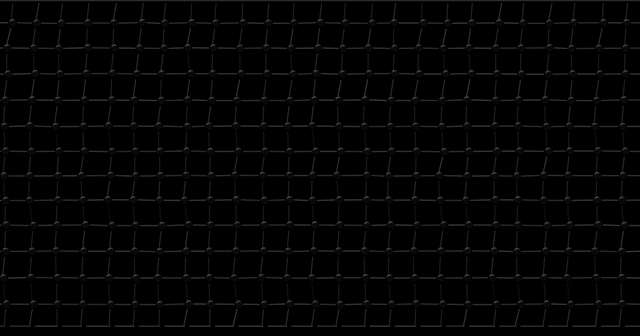
Reproduce this pattern procedurally as a Shadertoy shader.

```glsl
// A dark embossed net of 25 columns by 13 rows, with wavering cords and round knots.
// Knots sit on a jittered grid; trimmed segments join neighbours, and light from the
// upper left sets the brightness of each slanting cord and the rim of each knot.

float hash(vec2 p) {
    vec3 q = fract(p.xyx * vec3(0.1031, 0.1030, 0.0973));
    q += dot(q, q.yzx + 33.33);
    return fract((q.x + q.y) * q.z);
}

// Knot position in cells, with y pointing down
vec2 knotAt(float col, float row) {
    float drift = 0.25 * exp(-0.5 * max(row - 1.0, 0.0)) + 0.05 * cos(2.0944 * row);
    float jitter = 0.10 * (hash(vec2(col + 7.0, 91.0)) - 0.5)
                 + 0.13 * (hash(vec2(col + 7.0, row + 3.0)) - 0.5);
    float sag = 0.055 * smoothstep(0.0, 5.0, row) * sin((row - 3.2) * 0.84);
    float y = row * 0.992 - 0.09 + sag - 0.14 * step(12.5, row);
    return vec2(col + 0.24 + drift + jitter, y + 0.03 * (hash(vec2(row, col + 40.0)) - 0.5) * step(row, 12.5));
}

float segmentDistance(vec2 p, vec2 a, vec2 b) {
    vec2 ab = b - a;
    return length(p - a - ab * clamp(dot(p - a, ab) / dot(ab, ab), 0.0, 1.0));
}

float stroke(float dist, float halfWidth, float px) {
    return 1.0 - smoothstep(halfWidth - 0.6 * px, halfWidth + 0.6 * px, dist);
}

// Dark ball with a lit upper rim
float knotShade(vec2 q, float px) {
    float dist = length(q);
    float facing = max(dot(q / max(dist, 0.001), vec2(-0.3, -0.954)), 0.0);
    float rim = stroke(abs(dist - 0.115), 0.035, px) * facing * facing;
    return max(0.035 * stroke(dist, 0.14, px), 0.27 * rim);
}

void mainImage(out vec4 fragColor, in vec2 fragCoord) {
    float px = 13.1 / iResolution.y;
    vec2 p = vec2(fragCoord.x, iResolution.y - fragCoord.y) * px;
    vec2 cell = floor(p);

    // Top border
    float shade = 0.17 * stroke(abs(p.y - 0.02), 0.03, px);

    for (int j = 0; j <= 2; j++) {
        float row = cell.y + float(j);
        if (row < 1.0 || row > 13.0) continue;
        bool hem = row > 12.5;

        for (int i = -1; i <= 1; i++) {
            float col = cell.x + float(i);
            vec2 knot = knotAt(col, row);
            vec2 right = knotAt(col + 1.0, row);
            vec2 above = knotAt(col, row - 1.0);
            float wear = 0.85 + 0.3 * hash(vec2(col + 19.0, row + 57.0));

            // Horizontal cord
            vec2 start = knot + vec2(0.19, 0.0);
            vec2 end = right - vec2(hem ? 0.03 : 0.2, 0.0);
            shade = max(shade, 0.18 * wear * stroke(segmentDistance(p, start, end), 0.028, px));

            // Vertical cord, brighter when it leans toward the light
            vec2 top = mix(above, knot, 0.24) - vec2(0.03, 0.0);
            vec2 base = mix(knot, above, hem ? 0.0 : 0.18) - vec2(0.05, 0.0);
            float light = clamp(0.105 - 0.4 * (knot.x - above.x), 0.05, 0.2);
            shade = max(shade, light * wear * stroke(segmentDistance(p, top, base), 0.025, px));

            // Knot
            if (!hem) shade = max(shade, knotShade(p - knot, px));
        }
    }
    fragColor = vec4(vec3(shade), 1.0);
}
```
